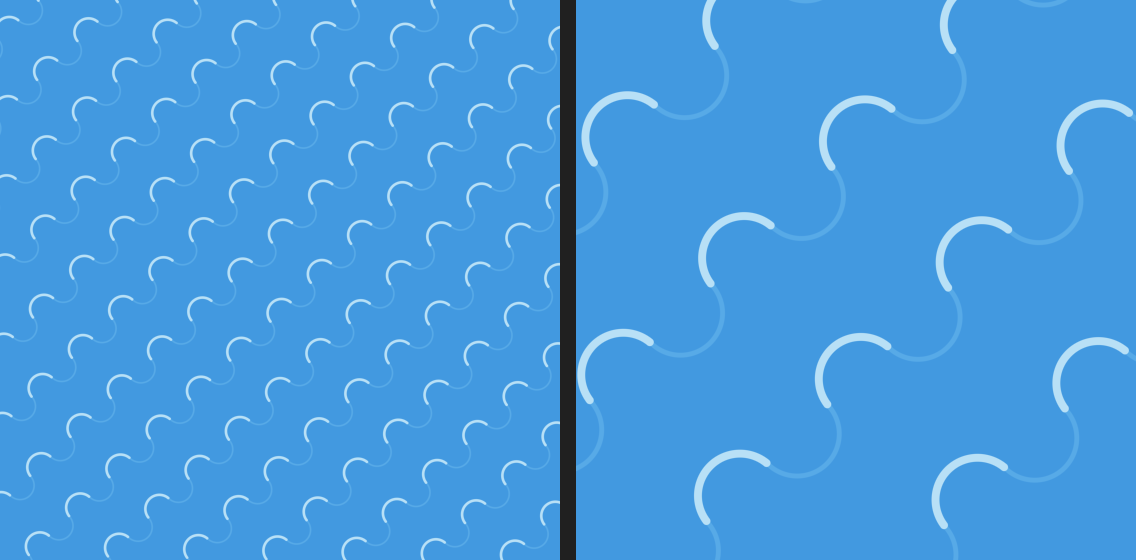
Left, the full canvas; right, a detail of the centre.
A WebGL 2 fragment shader for this pattern:

```glsl
#version 300 es
precision highp float;
// Diagonal rows of meandering waves on flat blue. Each tile of a rotated
// square lattice holds one bold pale arc bulging up-left and one thin faint
// arc bulging down-right; end to end they form continuous wavy lines.

#define TILES 10.0             // tiles per canvas side, along the rotated axes
#define TILT 44.0              // direction of the waves, in degrees
#define PHASE vec2(0.735, 0.5) // bold arc position in its tile
#define RADIUS 0.2504          // arc radius, in tiles
#define CENTRE_SHIFT 0.014     // arc centre distance from the wave's midline
#define BOLD_WIDTH 0.047       // stroke widths, in tiles
#define FAINT_WIDTH 0.029
#define BOLD_SPAN 1.45         // half angles of the arcs, in radians
#define FAINT_SPAN 1.51
#define BACKGROUND vec3(0.26, 0.60, 0.88)
#define BOLD_COLOR vec3(0.72, 0.88, 0.965)
#define FAINT_COLOR vec3(0.34, 0.665, 0.905)

uniform vec2 u_resolution;
out vec4 fragColor;

// Distance to a round-ended arc centred on the +y axis.
float arcDistance(vec2 p, float halfAngle, float radius) {
  p.x = abs(p.x);
  vec2 tip = vec2(sin(halfAngle), cos(halfAngle));
  bool beyondTip = tip.y * p.x > tip.x * p.y;
  return beyondTip ? length(p - radius * tip) : abs(length(p) - radius);
}

// Antialiased coverage of a stroke.
float strokeMask(float dist, float width, float pixel) {
  return 1.0 - smoothstep(-pixel, pixel, dist - 0.5 * width);
}

// Wrap into the tile centred on zero.
vec2 wrapTile(vec2 p) {
  return fract(p + 0.5) - 0.5;
}

void main() {
  float side = min(u_resolution.x, u_resolution.y);
  vec2 p = gl_FragCoord.xy / side - vec2(0.0, 1.0);
  float pixel = 0.75 * TILES / side;

  // Lattice axes: x runs along the waves, y across them to the lower right.
  float angle = radians(TILT);
  vec2 along = vec2(cos(angle), sin(angle));
  vec2 across = vec2(along.y, -along.x);
  vec2 lattice = TILES * vec2(dot(p, along), dot(p, across)) - PHASE;

  // The two arcs sit half a tile apart and bulge to opposite sides.
  vec2 boldPoint = wrapTile(lattice) * vec2(1.0, -1.0);
  vec2 faintPoint = wrapTile(lattice + vec2(0.5, 0.0));
  vec2 shift = vec2(0.0, CENTRE_SHIFT);
  float boldDist = arcDistance(boldPoint + shift, BOLD_SPAN, RADIUS);
  float faintDist = arcDistance(faintPoint + shift, FAINT_SPAN, RADIUS);

  // Faint arcs lie under the bold ones.
  vec3 color = BACKGROUND;
  color = mix(color, FAINT_COLOR, strokeMask(faintDist, FAINT_WIDTH, pixel));
  color = mix(color, BOLD_COLOR, strokeMask(boldDist, BOLD_WIDTH, pixel));
  fragColor = vec4(color, 1.0);
}
```
